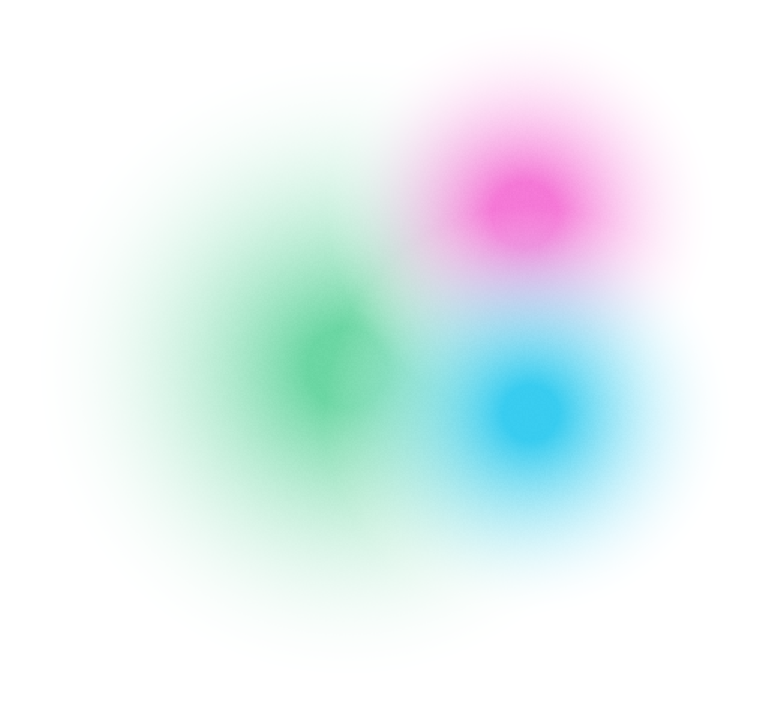
Give the GLSL for this background, as a Shadertoy shader.

```glsl
// Soft green, pink and blue glows blending on a white ground, with fine grain.

const vec3 WHITE = vec3(1.0);
const vec3 GREEN = vec3(0.42, 0.84, 0.64);
const vec3 PINK  = vec3(0.96, 0.47, 0.84);
const vec3 BLUE  = vec3(0.22, 0.80, 0.94);

// Pseudo-random value in 0..1 for a grid cell
float hash(vec2 cell) {
    vec3 q = fract(cell.xyx * 0.1031);
    q += dot(q, q.yzx + 33.33);
    return fract((q.x + q.y) * q.z);
}

// Glow strength: 1 inside the core, falling to 0 at the rim
float glowStrength(vec2 p, vec2 center, float core, float rim) {
    return 1.0 - clamp((distance(p, center) - core) / (rim - core), 0.0, 1.0);
}

// Lays a glow over the base; its tint pales to white as it fades
vec3 layGlow(vec3 base, vec3 tint, float strength) {
    return mix(base, mix(WHITE, tint, strength), strength);
}

void mainImage(out vec4 fragColor, in vec2 fragCoord) {
    // Canvas units: height is 1
    vec2 p = fragCoord / iResolution.y;

    // Glows from back to front
    vec3 color = WHITE;
    color = layGlow(color, GREEN, glowStrength(p, vec2(0.478, 0.494), 0.055, 0.444));
    color = layGlow(color, PINK,  glowStrength(p, vec2(0.723, 0.704), 0.045, 0.272));
    color = layGlow(color, BLUE,  glowStrength(p, vec2(0.731, 0.431), 0.038, 0.285));

    // Grain, strongest in the mid tones
    float saturation = 1.0 - min(color.r, min(color.g, color.b));
    float grain = hash(floor(p * 484.0)) - 0.5;
    color += grain * 0.06 * saturation * (1.0 - saturation);

    fragColor = vec4(clamp(color, 0.0, 1.0), 1.0);
}
```
